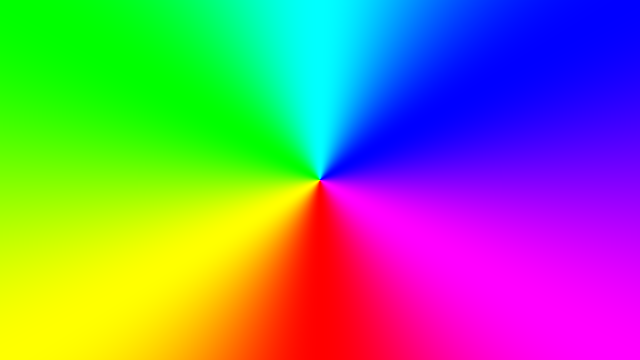
A Shadertoy shader for this background:

```glsl
// A full colour wheel swept around the centre of the canvas.
// The angle, taken clockwise from straight down, is the hue; each channel
// rises and falls with a smooth cubic ramp, so the pure hues spread wide.

const float TAU = 6.2831853;

// Fully saturated colour for a hue in turns, with eased channel ramps
vec3 smoothHue(float hue) {
    vec3 ramp = abs(mod(hue * 6.0 + vec3(0.0, 4.0, 2.0), 6.0) - 3.0) - 1.0;
    return smoothstep(0.0, 1.0, ramp);
}

void mainImage(out vec4 fragColor, in vec2 fragCoord) {
    // Centred position in units of the canvas height
    vec2 pos = (fragCoord - 0.5 * iResolution.xy) / iResolution.y;

    // The tiny offset keeps the angle defined at the exact centre
    pos.y += 1e-5;

    // Clockwise turn: down is red, left is lime, up is cyan, right is violet
    float hue = fract(atan(-pos.x, -pos.y) / TAU);

    fragColor = vec4(smoothHue(hue), 1.0);
}
```
